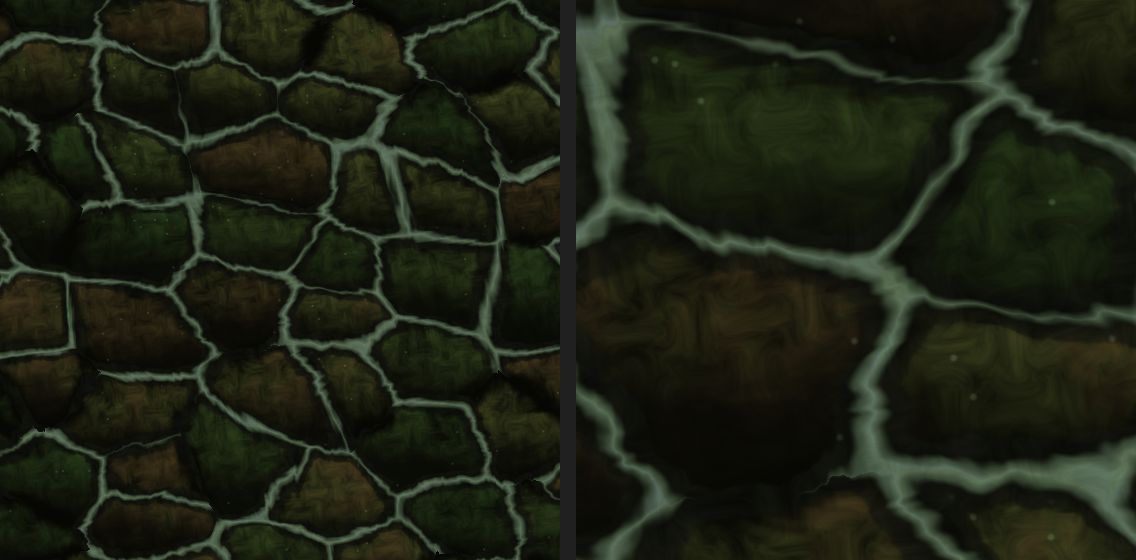
Left, the full canvas; right, a detail of the centre.
A three.js fragment shader for this texture:

```glsl
varying vec2 vUv;

float hash(vec2 p) {
  return fract(sin(dot(p, vec2(127.1, 311.7))) * 4375.85);
}

vec2 hash2(vec2 p) {
  return vec2(hash(p), hash(p + 41.3));
}

// Layered, bent sines, roughly -1 to 1
float mottle(vec2 p) {
  float sum = 0.0, amp = 0.55;
  for (int i = 0; i < 5; i++) {
    p = mat2(0.8, 0.6, -0.6, 0.8) * p * 1.8 + 1.7;
    p += 0.8 * sin(p.yx * 1.1);
    sum += amp * sin(p.x) * sin(p.y);
    amp *= 0.65;
  }
  return sum;
}

vec2 sitePosition(vec2 cell) {
  return cell + 0.08 + 0.84 * hash2(cell);
}

void main() {
  // Wide stones in gently sloping courses with wavering borders
  vec2 p = vUv * vec2(5.6, 7.6);
  p.y += 0.14 * p.x;
  p += 0.13 * vec2(mottle(vUv * 6.0), mottle(vUv * 6.0 + 8.0));
  vec2 base = floor(p);

  // Nearest stone
  vec2 stone = base, toStone = vec2(9.0);
  for (int y = -1; y <= 1; y++) {
    for (int x = -1; x <= 1; x++) {
      vec2 cell = base + vec2(x, y);
      vec2 offset = sitePosition(cell) - p;
      if (dot(offset, offset) < dot(toStone, toStone)) {
        toStone = offset;
        stone = cell;
      }
    }
  }

  // Border distance, and a soft distance to the borders that carry mortar
  float centre = 1.0 - smoothstep(0.2, 0.65, length(vUv - vec2(0.45, 0.48)));
  float border = 9.0, mortarSum = 0.00001;
  for (int y = -2; y <= 2; y++) {
    for (int x = -2; x <= 2; x++) {
      vec2 cell = stone + vec2(x, y);
      vec2 offset = sitePosition(cell) - p;
      vec2 span = offset - toStone;
      if (dot(span, span) > 0.0001) {
        float d = dot(0.5 * (offset + toStone), normalize(span));
        float presence = smoothstep(0.25, 0.6, hash(stone + cell + 0.5) + 0.25 * centre);
        border = min(border, d);
        mortarSum += presence * exp(-38.0 * d);
      }
    }
  }
  float mortarDist = -log(mortarSum) / 38.0;

  // Stone faces: mottled, lit from above, black in the gaps
  float blotch = mottle(vUv * 13.0 + stone * 3.0);
  float grain = mottle(vUv * 60.0);
  float tone = hash(stone + 5.2);
  vec3 face = mix(vec3(0.075, 0.12, 0.05), vec3(0.155, 0.17, 0.075), smoothstep(0.1, 0.55, tone));
  face = mix(face, vec3(0.145, 0.115, 0.06), smoothstep(0.6, 0.9, tone + 0.25 * blotch));
  float body = smoothstep(0.01, 0.17, border + 0.07 * blotch);
  float light = 1.0 - smoothstep(-0.2, 0.5, toStone.y + 0.25 * blotch);
  float shade = body * mix(0.12, 1.0, light);
  shade *= max(0.2, 0.95 + 0.55 * blotch + 0.4 * grain);
  vec3 color = vec3(0.025, 0.027, 0.013) + face * shade;

  // Dim ledge beside the mortar
  float ledge = 1.0 - smoothstep(0.11, 0.135, mortarDist + 0.03 * blotch);
  color = mix(color, vec3(0.07, 0.08, 0.055) * (0.9 + 0.4 * grain), 0.65 * ledge);

  // Pale mortar, swelling and thinning along its length
  float swell = mottle(vUv * 8.0 + 3.0);
  float width = 0.038 + 0.025 * swell;
  float vein = 1.0 - smoothstep(width - 0.012, width + 0.022, mortarDist);
  float core = 1.0 - smoothstep(-0.02, width + 0.005, mortarDist);
  vec3 tint = mix(vec3(0.33, 0.41, 0.29), vec3(0.36, 0.44, 0.39), 0.5 + 0.5 * blotch);
  vec3 mortar = mix(vec3(0.18, 0.23, 0.16), tint, clamp(core * 1.3 + 0.25 * swell, 0.0, 1.0));
  color = mix(color, mortar * (1.0 + 0.12 * grain), vein);

  // Sparse pale specks
  vec2 speckCell = floor(vUv * 85.0);
  float speckDist = length(fract(vUv * 85.0) - 0.3 - 0.4 * hash2(speckCell));
  float speck = step(0.975, hash(speckCell + 9.0)) * (1.0 - smoothstep(0.06, 0.26, speckDist));
  color += vec3(0.1, 0.12, 0.1) * speck * body;

  gl_FragColor = vec4(color, 1.0);
}
```
